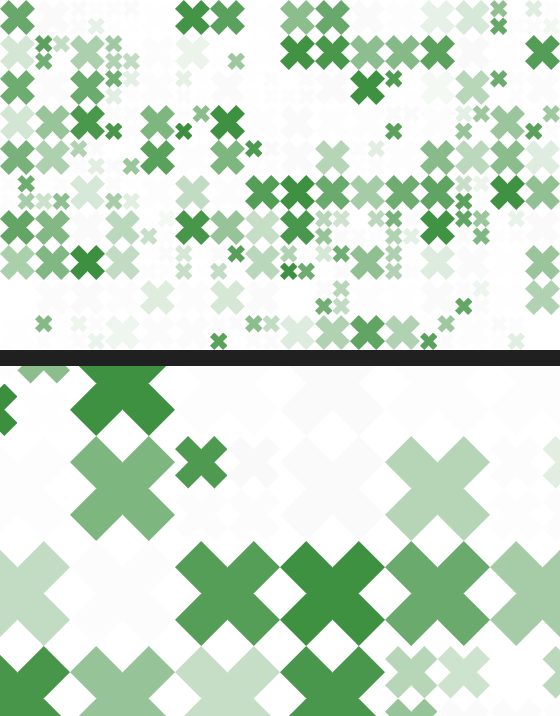
Top, the full canvas; bottom, a detail of the centre.
Reproduce this pattern procedurally as a Shadertoy shader.

```glsl
// Tiling grid of green diagonal crosses, some cells split into four small ones.
const vec2  GRID        = vec2(16.0, 10.0);           // cells across and down
const float SPLIT_SHARE = 0.27;                       // cells holding 2 x 2 small crosses
const float BIG_INKED   = 0.60;                       // share of large crosses in green
const float SMALL_INKED = 0.45;                       // share of small crosses in green
const vec2  INK_RANGE   = vec2(0.05, 1.0);            // opacity of green crosses
const float FAINT_MAX   = 0.022;                      // opacity limit of ghost crosses
const float ARM_WIDTH   = 0.1767767;                  // half width of an arm, in cells
const float ARM_LENGTH  = 3.0 * ARM_WIDTH;            // centre to arm end
const vec3  PAPER       = vec3(1.0);
const vec3  GREEN       = vec3(0.217, 0.554, 0.228);
const vec3  GHOST       = vec3(0.0);
const uint  SEED        = 23u;

// Three random values in 0..1 from whole-number coordinates.
vec3 hash3(vec2 id, uint salt) {
    uvec3 v = uvec3(uvec2(id), salt + SEED) * 1664525u + 1013904223u;
    v.x += v.y * v.z; v.y += v.z * v.x; v.z += v.x * v.y;
    v ^= v >> 16u;
    v.x += v.y * v.z; v.y += v.z * v.x; v.z += v.x * v.y;
    return vec3(v >> 8u) / 16777216.0;
}

// Signed distance bound of a plus turned by 45 degrees.
float diagonalCross(vec2 p) {
    vec2 a = abs(vec2(p.x + p.y, p.x - p.y)) * sqrt(0.5);
    return max(max(a.x, a.y) - ARM_LENGTH, min(a.x, a.y) - ARM_WIDTH);
}

void mainImage(out vec4 fragColor, in vec2 fragCoord) {
    vec2 pos = fragCoord / iResolution.xy * GRID;
    float pixel = max(GRID.x / iResolution.x, GRID.y / iResolution.y);

    // Large cell, or one quarter of a split cell
    bool isSplit = hash3(mod(floor(pos), GRID), 0u).x < SPLIT_SHARE;
    float scale = isSplit ? 2.0 : 1.0;
    vec2 tile = pos * scale;
    vec2 id = mod(floor(tile), GRID * scale);

    // Random tone: green at varied strength, or a barely visible ghost
    vec3 rnd = hash3(id, isSplit ? 2u : 1u);
    bool inked = rnd.x < (isSplit ? SMALL_INKED : BIG_INKED);
    float opacity = inked ? mix(INK_RANGE.x, INK_RANGE.y, rnd.y) : FAINT_MAX * rnd.z;
    vec3 ink = inked ? GREEN : GHOST;

    // Smooth-edged cross over the paper
    float dist = diagonalCross(fract(tile) - 0.5);
    float cover = clamp(0.5 - dist / (pixel * scale), 0.0, 1.0);
    fragColor = vec4(mix(PAPER, ink, opacity * cover), 1.0);
}
```
